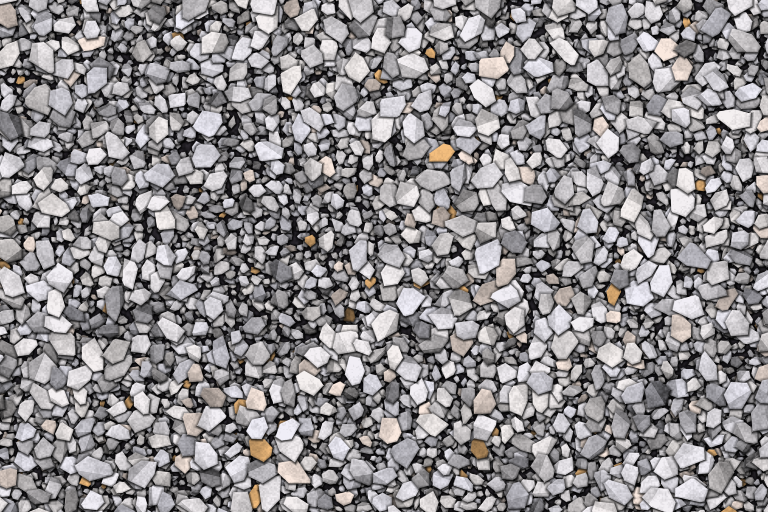
This texture is drawn by a WebGL 2 fragment shader. Its source:

```glsl
#version 300 es
precision highp float;
// Crushed grey gravel: layers of angular stones with dark, shadowed gaps.
uniform vec2 u_resolution;
out vec4 fragColor;

vec3 hash3(vec2 p, float seed) {
  vec3 q = fract(p.xyx * vec3(0.1031, 0.1030, 0.0973) + seed * 0.137);
  q += dot(q, q.yxz + 33.33);
  return fract((q.xxy + q.yzz) * q.zyx);
}

float noise(vec2 p) {
  vec2 i = floor(p), f = fract(p);
  f = f * f * (3.0 - 2.0 * f);
  float low = mix(hash3(i, 3.0).x, hash3(i + vec2(1, 0), 3.0).x, f.x);
  float high = mix(hash3(i + vec2(0, 1), 3.0).x, hash3(i + vec2(1, 1), 3.0).x, f.x);
  return mix(low, high, f.y);
}

// Convex polygon of six jittered half-planes: xy = outward normal, z = distance.
vec3 chippedStone(vec2 p, float radius, vec2 cell, float seed) {
  vec3 nearest = vec3(0.0, 1.0, -1.0);
  for (int k = 0; k < 6; k++) {
    vec3 h = hash3(cell, seed + 11.0 + float(k) * 2.3);
    float angle = (float(k) + (h.x - 0.5) * 0.7) * 1.0472;
    vec2 normal = vec2(cos(angle), sin(angle));
    float d = dot(p, normal) - radius * mix(0.68, 1.02, h.y);
    if (d > nearest.z) nearest = vec3(normal, d);
  }
  float rim = length(p) - radius * 1.17;
  if (rim > nearest.z) nearest = vec3(normalize(p), rim);
  return nearest;
}

// Light, blue-grey or warm rock, with a few ochre stones.
vec3 rockTint(vec3 h) {
  vec3 tint = mix(vec3(0.985, 0.98, 1.025), vec3(1.015, 0.992, 0.985), h.y);
  if (h.x > 0.94) tint = vec3(1.03, 0.96, 0.92);
  if (h.x > 0.987) tint = vec3(1.0, 0.78, 0.52);
  return tint;
}

// Paints one layer of scattered stones over the colour beneath.
vec3 stoneLayer(vec3 color, vec2 uv, float size, float cover, float depth, float seed) {
  float pixel = 1.0 / u_resolution.y;
  float grain = noise(uv * 330.0 + seed) * 0.6 + noise(uv * 120.0 + seed) * 0.4 - 0.5;
  vec2 home = floor(uv / size);
  for (int y = -1; y <= 1; y++)
  for (int x = -1; x <= 1; x++) {
    vec2 cell = home + vec2(x, y);
    vec3 place = hash3(cell, seed);
    vec3 form = hash3(cell, seed + 1.7);
    vec3 look = hash3(cell, seed + 4.1);
    vec2 center = (cell + 0.5 + (place.xy - 0.5) * 0.7) * size;

    // Fine rubble shows through where the larger stones thin out
    float patchiness = smoothstep(0.68, 0.9, noise(center * 4.5 + 7.0));
    if (place.z > cover * (1.0 - 0.75 * patchiness * step(0.03, size))) continue;

    vec2 p = uv - center;
    if (length(p) > size * 1.12) continue;
    float turn = form.x * 6.2832;
    mat2 spin = mat2(cos(turn), -sin(turn), sin(turn), cos(turn));
    float stretch = mix(1.0, 1.32, form.y);
    float radius = size * mix(0.38, 0.6, form.z);
    vec2 q = spin * p * vec2(1.0 / stretch, stretch);
    vec3 stone = chippedStone(q, radius, cell, seed);
    float lit = dot(stone.xy, spin * vec2(-0.45, 0.89));

    // Contact shadow, deeper on the side away from the light
    float shadow = 1.0 - smoothstep(0.0, 0.0065, stone.z);
    color *= 1.0 - shadow * (0.56 - 0.24 * lit);

    // Flat top, one broken facet, bevelled edges and mineral grain
    float tone = mix(0.66, 0.93, sqrt(look.z));
    tone -= 0.22 * step(0.84, fract(look.z * 17.0 + look.y));
    vec2 facetDir = vec2(cos(look.y * 6.2832), sin(look.y * 6.2832));
    float facet = smoothstep(-0.001, 0.001, dot(q, facetDir) - radius * (0.1 + 0.4 * form.y));
    tone += facet * mix(-0.24, 0.07, look.x);
    tone += dot(q, facetDir.yx) / radius * 0.05;
    float bevel = smoothstep(-0.005, 0.0, stone.z);
    tone += bevel * (0.12 * lit - 0.06) + grain * 0.2;
    vec3 rock = rockTint(look) * min(tone * depth, 0.95);
    color = mix(color, rock, 1.0 - smoothstep(-0.7 * pixel, 0.7 * pixel, stone.z));
  }
  return color;
}

void main() {
  vec2 uv = gl_FragCoord.xy / u_resolution.y;
  vec3 color = vec3(0.13, 0.12, 0.14) * (0.6 + 0.8 * noise(uv * 200.0));
  color = stoneLayer(color, uv, 0.016, 0.95, 0.84, 1.0);
  color = stoneLayer(color, uv, 0.026, 0.88, 0.92, 23.0);
  color = stoneLayer(color, uv, 0.037, 0.74, 0.98, 47.0);
  color = stoneLayer(color, uv, 0.049, 0.46, 1.02, 71.0);
  fragColor = vec4(color, 1.0);
}
```
